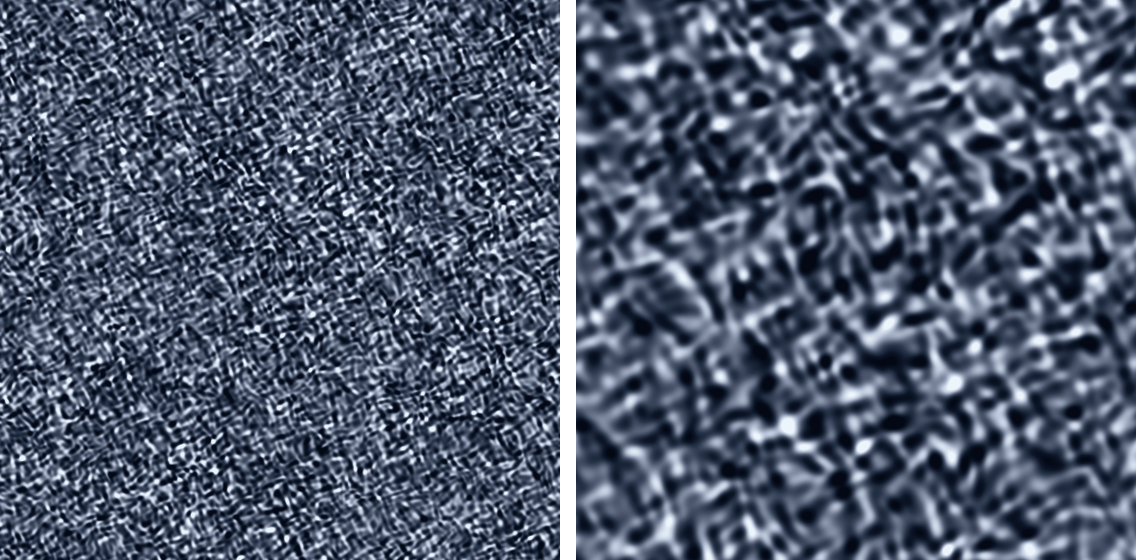
Left, the full canvas; right, a detail of the centre.
Give the GLSL for this texture, as a Shadertoy shader.

```glsl
// Dense blue-grey grain: short light and dark strokes in two crossing directions.
// Each cell scatters small wave packets; their sum is a bell-shaped height
// that a six-tone ramp turns into colour.

vec4 hash4(vec2 cell, float seed) {
    vec4 phase = vec4(0.0, 1.73, 3.91, 5.37) + seed * 7.31;
    return fract(sin(dot(cell, vec2(127.1, 311.7)) + phase * 17.9) * 43758.5453);
}

float valueNoise(vec2 p) {
    vec2 cell = floor(p), f = fract(p);
    f = f * f * (3.0 - 2.0 * f);
    float bottom = mix(hash4(cell, 9.0).x, hash4(cell + vec2(1, 0), 9.0).x, f.x);
    float top = mix(hash4(cell + vec2(0, 1), 9.0).x, hash4(cell + vec2(1, 1), 9.0).x, f.x);
    return mix(bottom, top, f.y) * 2.0 - 1.0;
}

// Sum of randomly turned wave packets, scaled to unit deviation
float strokes(vec2 p) {
    vec2 home = floor(p);
    float sum = 0.0;
    for (int y = -1; y <= 1; y++)
    for (int x = -1; x <= 1; x++)
    for (int k = 0; k < 4; k++) {
        vec2 cell = home + vec2(x, y);
        vec4 place = hash4(cell, float(k));
        vec4 shape = hash4(cell + 71.0, float(k) + 4.5);

        // Two crossing families, each loosely spread around its direction
        float angle = 0.52 + 1.5708 * float(k % 2) + (place.z + place.w - 1.0) * 0.6;
        vec2 along = vec2(cos(angle), sin(angle));
        vec2 d = p - cell - place.xy;
        float u = dot(d, along);
        float v = dot(d, vec2(-along.y, along.x));

        float envelope = exp(-0.5 * (u * u / 0.18 + v * v / 0.075));
        float frequency = mix(0.6, 1.25, shape.x);
        sum += envelope * cos(6.2832 * (frequency * v + shape.y));
    }
    return sum / 0.86;
}

// Tone ramp from near black to pale blue
vec3 toneRamp(float height) {
    const vec3 tones[8] = vec3[8](
        vec3(0.01, 0.03, 0.08), vec3(0.05, 0.09, 0.16),
        vec3(0.16, 0.21, 0.29), vec3(0.29, 0.33, 0.42),
        vec3(0.42, 0.47, 0.55), vec3(0.58, 0.62, 0.71),
        vec3(0.75, 0.80, 0.87), vec3(0.93, 0.96, 0.99));
    const float levels[8] = float[8](-2.1, -1.28, -0.47, 0.13, 0.64, 1.17, 1.8, 2.6);
    vec3 color = tones[0];
    for (int i = 1; i < 8; i++) {
        float t = clamp((height - levels[i - 1]) / (levels[i] - levels[i - 1]), 0.0, 1.0);
        color = mix(color, tones[i], t);
    }
    return color;
}

void mainImage(out vec4 fragColor, in vec2 fragCoord) {
    vec2 p = fragCoord / iResolution.y;

    // Gentle bending keeps the strokes from looking ruled
    vec2 bend = vec2(valueNoise(p * 22.0), valueNoise(p * 22.0 + 37.0));
    float height = strokes(p * 56.0 + bend * 0.25);

    // Soft patches vary the contrast and the brightness
    height *= 1.0 + 0.25 * valueNoise(p * 14.0 + 5.0);
    height += 0.4 * valueNoise(p * 27.0 + 11.0);

    fragColor = vec4(toneRamp(height), 1.0);
}
```
